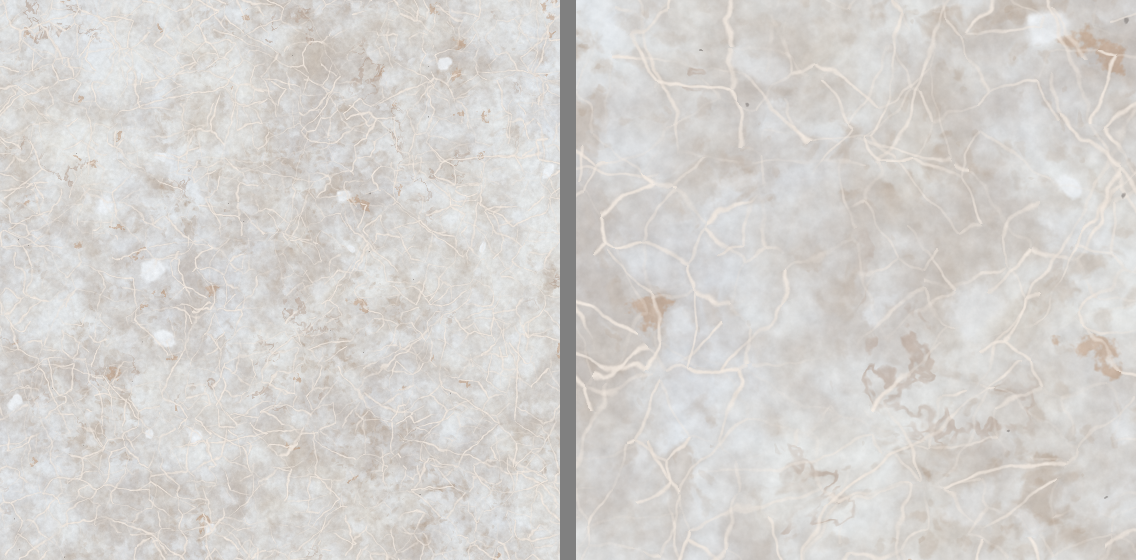
Left: the whole. Right: its middle third, enlarged.
Reproduce this texture procedurally as a Shadertoy shader.

```glsl
// Pale brecciated marble: mottled grey and cream stone, tan flecks, white pebbles and a net of cream veins.

vec2 hash2(vec2 p) {
    vec3 q = fract(p.xyx * vec3(0.1031, 0.1030, 0.0973));
    q += dot(q, q.yzx + 33.33);
    return fract((q.xx + q.yz) * q.zy);
}

float gradientNoise(vec2 p) {
    vec2 i = floor(p), f = fract(p);
    vec2 u = f * f * f * (f * (f * 6.0 - 15.0) + 10.0);
    vec2 e = vec2(0.0, 1.0);
    float a = dot(hash2(i) * 2.0 - 1.0, f);
    float b = dot(hash2(i + e.yx) * 2.0 - 1.0, f - e.yx);
    float c = dot(hash2(i + e.xy) * 2.0 - 1.0, f - e.xy);
    float d = dot(hash2(i + e.yy) * 2.0 - 1.0, f - e.yy);
    return mix(mix(a, b, u.x), mix(c, d, u.x), u.y);
}

float fbm(vec2 p) {
    float sum = 0.0, amplitude = 1.0;
    for (int i = 0; i < 5; i++) {
        sum += amplitude * gradientNoise(p);
        p = mat2(1.6, 1.2, -1.2, 1.6) * p + 17.3;
        amplitude *= 0.6;
    }
    return sum;
}

// Distance to the nearest cell border, and a random value for that border
vec2 crackle(vec2 p) {
    vec2 cell = floor(p), nearest = vec2(0.0), second = vec2(0.0);
    float d1 = 9.0, d2 = 9.0;
    for (int y = -1; y <= 1; y++)
    for (int x = -1; x <= 1; x++) {
        vec2 id = cell + vec2(x, y);
        vec2 site = id + hash2(id + 50.0);
        float d = dot(site - p, site - p);
        if (d < d1) { d2 = d1; second = nearest; d1 = d; nearest = site; }
        else if (d < d2) { d2 = d; second = site; }
    }
    float border = (d2 - d1) / (2.0 * max(distance(nearest, second), 0.05));
    return vec2(border, hash2(floor((nearest + second) * 64.0)).x);
}

// Scattered round spots: only the given share of the cells holds one
float spots(vec2 p, float share, float radius, float softness) {
    vec2 cell = floor(p);
    float cover = 0.0;
    for (int y = -1; y <= 1; y++)
    for (int x = -1; x <= 1; x++) {
        vec2 id = cell + vec2(x, y);
        vec2 pick = hash2(id + 91.0);
        float r = radius * (0.4 + 0.6 * pick.y);
        float d = distance(p, id + 0.2 + 0.6 * hash2(id + 7.0));
        cover = max(cover, step(pick.x, share) * (1.0 - smoothstep(r * (1.0 - softness), r, d)));
    }
    return cover;
}

void mainImage(out vec4 fragColor, in vec2 fragCoord) {
    float pixel = 1.0 / min(iResolution.x, iResolution.y);
    vec2 uv = fragCoord * pixel;
    vec2 warp = vec2(fbm(uv * 6.0 + 3.0), fbm(uv * 6.0 + 41.0));
    vec2 ripple = vec2(fbm(uv * 34.0 + 9.0), fbm(uv * 34.0 + 77.0));
    vec2 bent = uv + 0.025 * warp + 0.004 * ripple;

    // Mottled ground: cool where light, warm where dark
    float broad = fbm(uv * 2.5 + 12.0);
    float mottle = fbm(bent * 13.0 + 60.0);
    float cloud = 0.55 * broad + 0.6 * mottle + 0.36 * ripple.x;
    vec3 stone = mix(vec3(0.775, 0.75, 0.73), vec3(0.895, 0.91, 0.92), smoothstep(-0.7, 0.58, cloud));
    float warmth = fbm(uv * 3.0 + 28.0) + 0.7 * fbm(bent * 16.0 + 7.0);
    stone += vec3(0.012, 0.0, -0.022) * (warmth + 0.15);

    // Tan stains and small flecks, gathered in patches
    float patches = 0.25 + 0.75 * smoothstep(-0.2, 0.35, fbm(uv * 4.0 + 85.0) - 0.4 * broad);
    float stain = smoothstep(0.16, 0.5, fbm(bent * 19.0 + 33.0));
    float fleck = spots(bent * 44.0 + ripple * 0.3, 0.5, 0.45, 0.65);
    float dot1 = spots(bent * 80.0 + ripple * 0.3 + 5.0, 0.3, 0.42, 0.6);
    stone = mix(stone, vec3(0.71, 0.64, 0.575), patches * (0.42 * stain + 0.27 * fleck + 0.2 * dot1));
    float rust = spots(bent * 26.0 + ripple * 0.5 + 13.0, 0.06, 0.3, 0.6);
    stone = mix(stone, vec3(0.73, 0.58, 0.46), 0.5 * rust);

    // Broken brown rims around some fragments
    float rim = 1.0 - smoothstep(0.01, 0.07, abs(fbm(bent * 13.0 + 5.0) - 0.2));
    rim *= smoothstep(0.1, 0.45, fbm(uv * 5.0 + 19.0));
    stone = mix(stone, vec3(0.69, 0.60, 0.54), 0.5 * rim);

    // Milky fragments, then a few soft white pebbles
    float milky = spots(bent * 24.0 + ripple * 0.3, 0.32, 0.5, 0.7);
    stone = mix(stone, vec3(0.905, 0.92, 0.935), 0.5 * milky);
    float pebble = spots(bent * 12.0 + 31.0, 0.05, 0.24, 0.4);
    stone = mix(stone, vec3(0.935, 0.95, 0.965), 0.85 * pebble);

    // Cream veins at five scales, broken and fading along their way
    float scale = 4.5;
    vec2 q = uv + 0.022 * warp + 0.0022 * ripple.yx;
    for (int i = 0; i < 5; i++) {
        q = mat2(0.8, 0.6, -0.6, 0.8) * q + 2.7;
        vec2 crack = crackle(q * scale);
        float fade = smoothstep(-0.4, 0.25, fbm(uv * 8.0 + scale * 5.0));
        float strength = smoothstep(0.1, 0.85, crack.y) * fade;
        float d = crack.x / scale;
        float line = 1.0 - smoothstep(0.0002, 0.0009 + 0.0007 * strength + 0.5 * pixel, d);
        float shade = 1.0 - smoothstep(0.0, 0.006, d);
        stone = mix(stone, vec3(0.75, 0.71, 0.675), 0.2 * shade * strength);
        stone = mix(stone, vec3(0.95, 0.915, 0.88), 0.85 * line * strength);
        scale *= 1.6;
    }

    // Fine grain and rare dark specks
    stone += 0.045 * fbm(uv * 110.0);
    float speck = spots(uv * 45.0 + ripple * 0.2, 0.012, 0.1, 0.7);
    stone = mix(stone, vec3(0.50, 0.48, 0.47), 0.6 * speck);

    fragColor = vec4(clamp(stone, 0.0, 1.0), 1.0);
}
```
